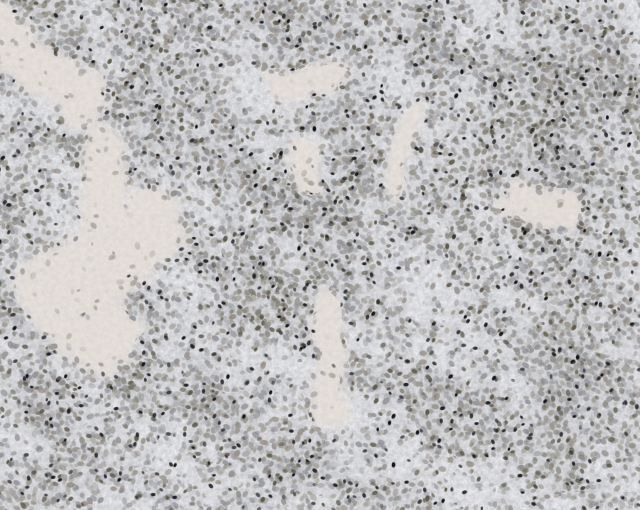
This texture is drawn by a Shadertoy shader. Its source:

```glsl
#define STONE_COOL vec3(0.865, 0.868, 0.882)
#define STONE_WARM vec3(0.890, 0.866, 0.848)
#define GRAIN_GREY vec3(0.53, 0.54, 0.56)
#define GRAIN_TAUPE vec3(0.57, 0.54, 0.50)
#define GRAIN_OLIVE vec3(0.44, 0.42, 0.32)
#define GRAIN_BLACK vec3(0.08, 0.08, 0.10)
#define GRAIN_RADIUS 0.0056
#define SPECK_RADIUS 0.0037
#define GRAIN_SHARE 0.54
#define MOTTLE 0.085
#define VEIN_COUNT 9

// Pale veins: segment ends in canvas heights, and their half widths
const vec4 VEINS[VEIN_COUNT] = vec4[](
    vec4(-0.02, 0.95, 0.16, 0.80), vec4(0.12, 0.43, 0.29, 0.55),
    vec4(0.11, 0.44, 0.20, 0.34), vec4(0.20, 0.70, 0.20, 0.57),
    vec4(0.54, 0.84, 0.65, 0.85), vec4(1.02, 0.61, 1.10, 0.595),
    vec4(0.645, 0.40, 0.65, 0.20), vec4(0.81, 0.77, 0.78, 0.63),
    vec4(0.59, 0.70, 0.61, 0.64));
const float WIDTHS[VEIN_COUNT] = float[](
    0.045, 0.072, 0.070, 0.042, 0.025, 0.034, 0.030, 0.015, 0.018);

vec3 hash3(vec3 p) {
    p = fract(p * vec3(0.1031, 0.1030, 0.0973));
    p += dot(p, p.yxz + 33.33);
    return fract((p.xxy + p.yxx) * p.zyx);
}

vec2 gradientAt(vec2 cell) {
    float angle = 6.2832 * hash3(vec3(cell + 200.0, 7.0)).x;
    return vec2(cos(angle), sin(angle));
}

float gradientNoise(vec2 p) {
    vec2 i = floor(p), f = fract(p), o = vec2(1.0, 0.0);
    vec2 u = f * f * f * (f * (f * 6.0 - 15.0) + 10.0);
    float a = dot(gradientAt(i), f);
    float b = dot(gradientAt(i + o), f - o);
    float c = dot(gradientAt(i + o.yx), f - o.yx);
    float d = dot(gradientAt(i + 1.0), f - 1.0);
    return mix(mix(a, b, u.x), mix(c, d, u.x), u.y);
}

float segmentDistance(vec2 p, vec2 a, vec2 b) {
    vec2 pa = p - a, ba = b - a;
    return length(pa - ba * clamp(dot(pa, ba) / dot(ba, ba), 0.0, 1.0));
}

float veinDistance(vec2 p) {
    p += 0.028 * vec2(gradientNoise(p * 8.0), gradientNoise(p * 8.0 + 40.0));
    float d = 1.0;
    for (int i = 0; i < VEIN_COUNT; i++)
        d = min(d, segmentDistance(p, VEINS[i].xy, VEINS[i].zw) - WIDTHS[i]);
    return d + 0.022 * gradientNoise(p * 22.0);
}

// Mineral density: diagonal drifts, clumps and a sloping band at the top
float mineralDensity(vec2 p) {
    vec2 w = p + 0.07 * vec2(gradientNoise(p * 3.0 + 9.0), gradientNoise(p * 3.0 + 31.0));
    vec2 q = vec2(dot(w, vec2(0.8, -0.6)), dot(w, vec2(0.6, 0.8)));
    float drift = 0.70 * gradientNoise(q * vec2(3.5, 8.0) + 5.0)
                + 0.55 * gradientNoise(q * vec2(9.0, 17.0) + 17.0)
                + 0.45 * gradientNoise(p * 30.0);
    float bandOffset = (w.y - 0.98 + 0.30 * max(w.x - 0.6, 0.0)) / 0.055;
    float band = exp(-bandOffset * bandOffset) * smoothstep(0.2, 0.6, w.x);
    return clamp(0.5 + drift + 0.35 * band, 0.06, 1.0);
}

// Scattered round grains: x = coverage, y = random tone of the top grain
vec2 grains(vec2 p, float cells, float radius, float share, float seed) {
    vec2 home = floor(p * cells), result = vec2(0.0);
    float blur = max(0.9 / iResolution.y, radius * 0.28);
    for (int y = -1; y <= 1; y++)
    for (int x = -1; x <= 1; x++) {
        vec2 cell = home + vec2(x, y);
        vec3 h = hash3(vec3(cell + 50.0, seed));
        float tone = fract(h.z * 41.7 + h.x * 13.3);
        float size = radius * mix(0.7, 1.15, fract(h.y * 29.3 + h.z * 7.1));
        vec2 offset = p - (cell + h.xy) / cells;
        float angle = 6.2832 * tone;
        float squash = 1.0 + 0.18 * cos(2.0 * (atan(offset.y, offset.x + 1e-6) - angle));
        float cover = 1.0 - smoothstep(size - blur, size + blur, length(offset) * squash);
        cover *= smoothstep(-0.03, 0.03, share - h.z);
        if (cover > result.x) result = vec2(cover, tone);
    }
    return result;
}

void mainImage(out vec4 fragColor, in vec2 fragCoord) {
    vec2 p = fragCoord / iResolution.y;
    float outside = smoothstep(-0.012, 0.022, veinDistance(p));
    float density = mineralDensity(p) * mix(0.05, 1.0, outside);

    // Sugary pale ground, dimmed where minerals gather
    vec3 color = mix(STONE_WARM, STONE_COOL, outside);
    float mottle = gradientNoise(p * 95.0) + 0.7 * gradientNoise(p * 210.0 + 3.0);
    color += MOTTLE * mix(0.35, 1.0, outside) * mottle - 0.085 * density;

    // Translucent grey and taupe grains in two overlapping layers
    float olive = smoothstep(0.0, 0.45, gradientNoise(p * 6.0 + 70.0)) * density;
    for (int i = 0; i < 2; i++) {
        float layer = float(i);
        vec2 g = grains(p, 76.0 - 7.0 * layer, GRAIN_RADIUS, GRAIN_SHARE * density * 1.7, 11.0 + 23.0 * layer);
        vec3 tint = mix(GRAIN_GREY, GRAIN_TAUPE, smoothstep(0.2, 0.8, g.y));
        tint = mix(tint, GRAIN_OLIVE, 0.55 * olive);
        color = mix(color, tint, g.x * mix(0.30, 0.80, fract(g.y * 5.3)));
    }

    // Dark grey grains, then small black specks
    vec2 dark = grains(p, 66.0, GRAIN_RADIUS * 0.8, 0.36 * density, 61.0);
    color = mix(color, mix(GRAIN_BLACK, GRAIN_OLIVE, 0.7), dark.x * mix(0.45, 0.9, dark.y));
    vec2 speck = grains(p, 62.0, SPECK_RADIUS, 0.04 * outside + 0.27 * density, 83.0);
    color = mix(color, GRAIN_BLACK, speck.x * mix(0.60, 1.0, speck.y));
    fragColor = vec4(clamp(color, 0.0, 1.0), 1.0);
}
```
